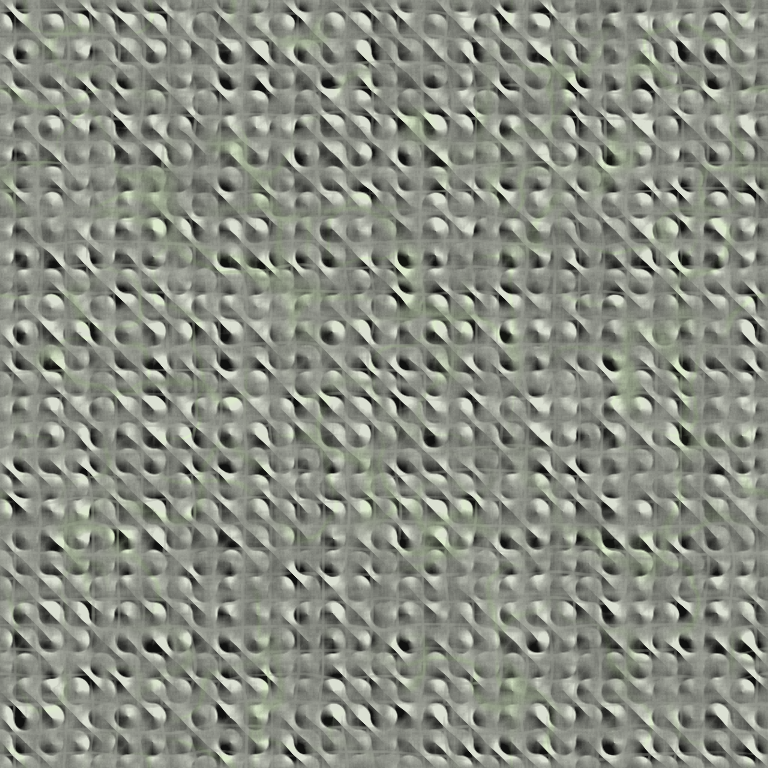
This pattern is drawn by a Shadertoy shader. Its source:

```glsl
float hash(vec2 cell, float period) {
    uvec2 q = uvec2(mod(cell, period)) + uvec2(17u, 59u);
    uint h = q.x * 1597334677u ^ q.y * 3812015801u ^ uint(period) * 2654435u;
    h = (h ^ (h >> 15)) * 2246822519u;
    h = (h ^ (h >> 13)) * 3266489917u;
    return float((h ^ (h >> 16)) & 65535u) / 65535.0;
}

float noise(vec2 uv, float period) {
    vec2 p = uv * period, i = floor(p), f = fract(p);
    f = f * f * (3.0 - 2.0 * f);
    return mix(mix(hash(i, period), hash(i + vec2(1, 0), period), f.x),
               mix(hash(i + vec2(0, 1), period), hash(i + 1.0, period), f.x), f.y);
}

float fbm(vec2 uv, float period) {
    float sum = 0.0, weight = 0.533;
    for (int k = 0; k < 4; k++) {
        sum += weight * noise(uv, period);
        period *= 2.0;
        weight *= 0.5;
    }
    return sum;
}

// Light on the slopes either side of an arc of radius one half
float arcLight(vec2 fromCorner, float edge) {
    float r = length(fromCorner), d = 0.5 - r;
    float facing = dot(fromCorner, vec2(0.707)) / max(r, 0.04);
    float steepness = mix(1.0, 0.55, smoothstep(0.0, 0.5, abs(d)));
    return facing * steepness * clamp(d / edge, -1.0, 1.0);
}

// Randomly turned arc tiles, embossed from the upper right
float truchetRelief(vec2 p, float cells, float edge) {
    vec2 f = fract(p);
    bool turned = hash(floor(p), cells) < 0.5;
    vec2 a = turned ? f - vec2(1, 0) : f;
    vec2 b = turned ? f - vec2(0, 1) : f - 1.0;
    float nearer = abs(length(a) - 0.5) - abs(length(b) - 0.5);
    return mix(arcLight(a, edge), arcLight(b, edge), smoothstep(-edge, edge, nearer));
}

// Square patches of depth that fade out along their borders
float patchDepth(vec2 uv, float patches) {
    vec2 p = uv * patches;
    vec2 swell = sin(3.14159 * fract(p));
    return pow(swell.x * swell.y, 1.3) * mix(0.3, 0.85, hash(floor(p), patches));
}

// Thin line where the noise crosses its middle value
float veinLine(vec2 uv, float period) {
    return 1.0 - smoothstep(0.0, 0.09, abs(noise(uv, period) - 0.5));
}

void mainImage(out vec4 fragColor, in vec2 fragCoord) {
    const float cells = 30.0;
    vec2 uv = fragCoord / iResolution.xy;
    float pixel = cells / iResolution.y;
    float edge = max(0.035, pixel);

    // Relief, strong inside the patches and worn between them
    vec2 wobble = vec2(noise(uv, 45.0), noise(uv.yx, 60.0)) - 0.5;
    float relief = truchetRelief(uv * cells + 0.08 * wobble, cells, edge);
    float strength = 0.06 + patchDepth(uv + 0.004 * wobble, 22.0);
    float smudge = fbm(uv, 36.0) - 0.5;
    float tone = 0.53 + relief * strength * (0.95 + 0.9 * smudge);
    tone += 0.17 * smudge + 0.03 * (noise(uv, 8.0) - 0.5);

    // Fine grain brushed both ways
    tone += 0.03 * (hash(floor(uv * 512.0), 512.0) - 0.5);
    tone += 0.04 * (noise(uv * vec2(1, 4), 96.0) + noise(uv * vec2(4, 1), 120.0) - 1.0);

    // Thin wavering grid through the tile centres
    vec2 sway = vec2(noise(uv, 15.0), noise(uv.yx, 18.0)) - 0.5;
    vec2 toLine = abs(fract(uv * cells + 0.4 * sway) - 0.5);
    vec2 lines = 1.0 - smoothstep(vec2(0.02), vec2(0.05 + pixel), toLine);
    float grid = max(lines.x, lines.y) * mix(0.25, 0.6, noise(uv, 40.0));
    tone = mix(tone, 0.61, grid);

    // Pale green web of veins
    vec2 bend = 0.016 * vec2(noise(uv, 34.0), noise(uv.yx, 38.0));
    float vein = max(veinLine(uv + bend, 13.0), veinLine(uv.yx + bend, 17.0));
    vein *= smoothstep(0.15, 0.8, noise(uv, 20.0));

    tone = clamp(tone, 0.06, 0.86);
    vec3 color = tone * vec3(1.0, 1.02, 0.96);
    color = mix(color, color * vec3(0.99, 1.05, 0.94) + vec3(0.02, 0.03, 0.01), 0.7 * vein);
    fragColor = vec4(color, 1.0);
}
```
